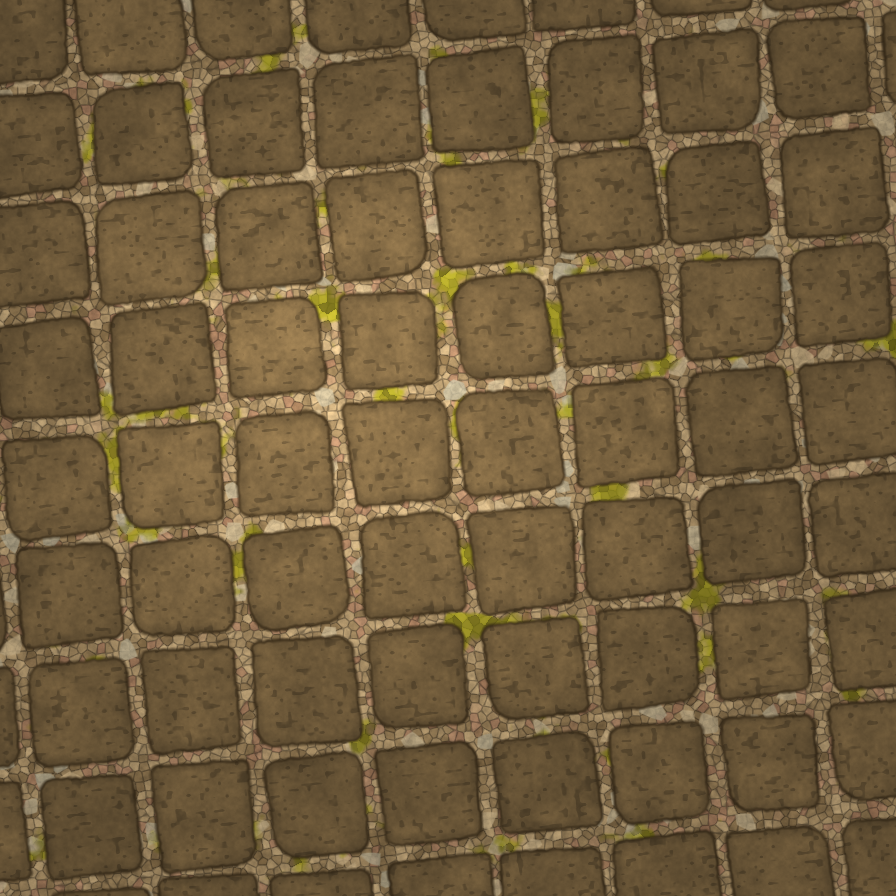
Reproduce this texture procedurally as a WebGL 1 fragment shader.

```glsl
precision highp float;
// Worn brown cobblestones in a tilted grid, with gravel joints and traces of moss.

uniform vec2 u_resolution;

// Layout: lengths below are in cells unless noted
const float CELL_SIZE = 0.1274;              // fraction of the canvas
const float GRID_ANGLE = 0.0925;             // radians
const vec2 GRID_CENTER = vec2(0.4453, 0.4948);
const float HALF_STONE = 0.431;
const float SIDE_JITTER = 0.075;
const float SIDE_TILT = 0.11;
const float MAX_HALF = 0.482;
const float CORNER_MIN = 0.07;
const float CORNER_MAX = 0.25;
const float EDGE_WOBBLE = 0.028;
const float OUTLINE_WIDTH = 0.020;
const float GRAVEL_SCALE = 13.0;             // pebbles per cell
const float PEBBLE_SCALE = 5.5;

// Light, in canvas units
const vec2 LIGHT_CENTER = vec2(0.41, 0.56);
const float LIGHT_SPREAD = 0.085;
const float LIGHT_LOW = 0.84;
const float LIGHT_GAIN = 0.36;

const vec3 STONE = vec3(0.475, 0.385, 0.248);
const vec3 SAND_DARK = vec3(0.45, 0.36, 0.23);
const vec3 SAND_LIGHT = vec3(0.82, 0.71, 0.53);
const vec3 PEBBLE_GREY = vec3(0.70, 0.67, 0.57);
const vec3 PEBBLE_PINK = vec3(0.66, 0.47, 0.37);
const vec3 MOSS = vec3(0.55, 0.53, 0.08);
const vec3 OUTLINE = vec3(0.20, 0.15, 0.08);

vec2 hash2(vec2 p) {
  vec3 q = fract(p.xyx * vec3(0.1031, 0.1030, 0.0973));
  q += dot(q, q.yzx + 33.33);
  return fract((q.xx + q.yz) * q.zy);
}

float noise(vec2 p) {
  vec2 i = floor(p), f = fract(p);
  f = f * f * (3.0 - 2.0 * f);
  return mix(mix(hash2(i).x, hash2(i + vec2(1, 0)).x, f.x),
             mix(hash2(i + vec2(0, 1)).x, hash2(i + vec2(1, 1)).x, f.x), f.y);
}

float fbm(vec2 p) {
  float sum = 0.0, amp = 0.53;
  for (int i = 0; i < 4; i++) {
    sum += amp * noise(p);
    p = p * 2.03 + 17.3;
    amp *= 0.5;
  }
  return sum;
}

// Signed distance to an uneven four-sided stone with individually worn corners
float stoneDistance(vec2 f, vec2 cell) {
  vec4 size = vec4(hash2(cell + 3.7), hash2(cell + 41.2)) - 0.5;
  vec4 tilt = vec4(hash2(cell + 73.1), hash2(cell + 97.9)) - 0.5;
  vec4 sides = vec4(f, -f) - HALF_STONE + SIDE_JITTER * size + SIDE_TILT * tilt * f.yxyx;
  vec2 q = max(max(sides.xy, sides.zw), abs(f) - MAX_HALF);
  float wear = hash2(cell + 0.3 * sign(f) + 11.0).y;
  float radius = mix(CORNER_MIN, CORNER_MAX, wear * wear * wear);
  q += radius;
  return length(max(q, 0.0)) + min(max(q.x, q.y), 0.0) - radius;
}

// Voronoi stones: x = distance to the border, yz = random values of the nearest stone
vec3 pebbles(vec2 p) {
  vec2 base = floor(p), id = base;
  float near = 9.0, next = 9.0;
  for (int y = -1; y <= 1; y++) {
    for (int x = -1; x <= 1; x++) {
      vec2 c = base + vec2(x, y);
      float d = length(c + 0.1 + 0.8 * hash2(c) - p);
      if (d < near) { next = near; near = d; id = c; }
      else next = min(next, d);
    }
  }
  return vec3(next - near, hash2(id + 57.0));
}

vec3 jointColor(vec2 p, vec2 uv) {
  vec3 fine = pebbles(p * GRAVEL_SCALE);
  vec3 col = mix(SAND_DARK, SAND_LIGHT, 0.12 + 0.68 * fine.y);
  col = mix(col, PEBBLE_PINK, 0.6 * smoothstep(0.83, 0.9, fine.z));
  col *= mix(0.72, 1.03, smoothstep(0.0, 0.28, fine.x));
  // Occasional larger pebbles
  vec3 big = pebbles(p * PEBBLE_SCALE + 31.0);
  float bigMask = step(0.86, big.y) * smoothstep(0.12, 0.28, big.x);
  col = mix(col, mix(SAND_LIGHT, PEBBLE_GREY, big.z), 0.8 * bigMask);
  col *= 0.84 + 0.32 * fbm(p * 22.0);
  // Moss gathers in patches, mostly near the middle
  float patchy = fbm(p * 2.6 + 8.0) - 0.22 * length(uv - vec2(0.53, 0.47));
  return mix(col, MOSS * (0.75 + 0.5 * fine.y), 0.8 * smoothstep(0.56, 0.68, patchy));
}

vec3 stoneColor(vec2 p, vec2 cell, float d) {
  float tone = 0.95 + 0.10 * hash2(cell + 19.0).x;
  float mottling = 0.84 + 0.32 * fbm(p * 4.5 + cell * 3.1);
  float grain = 0.90 + 0.20 * fbm(p * 26.0);
  float pits = 1.0 - 0.20 * smoothstep(0.72, 0.88, noise(p * vec2(18.0, 25.0) + 5.0));
  float rim = mix(1.0, 0.88, smoothstep(-0.11, -0.01, d));
  return STONE * tone * mottling * grain * pits * rim;
}

void main() {
  float span = min(u_resolution.x, u_resolution.y);
  vec2 uv = gl_FragCoord.xy / span;
  float c = cos(GRID_ANGLE), s = sin(GRID_ANGLE);
  vec2 p = mat2(c, -s, s, c) * (uv - GRID_CENTER) / CELL_SIZE + 0.5;
  float pixel = 1.0 / (span * CELL_SIZE);

  // Stone outline with chipped, wavy edges
  vec2 cell = floor(p);
  float d = stoneDistance(p - cell - 0.5, cell);
  d += EDGE_WOBBLE * (fbm(p * 6.0) - 0.5) + 0.012 * (noise(p * 24.0) - 0.5);

  vec3 col = mix(stoneColor(p, cell, d), jointColor(p, uv), smoothstep(-pixel, pixel, d));
  float line = 1.0 - smoothstep(0.0, OUTLINE_WIDTH + pixel, abs(d));
  col = mix(col, OUTLINE, line * (0.45 + 0.35 * noise(p * 7.0)));

  // Warm pool of light fading to the corners
  vec2 toLight = uv - LIGHT_CENTER;
  float light = LIGHT_LOW + LIGHT_GAIN * exp(-dot(toLight, toLight) / LIGHT_SPREAD);
  gl_FragColor = vec4(col * light, 1.0);
}
```
